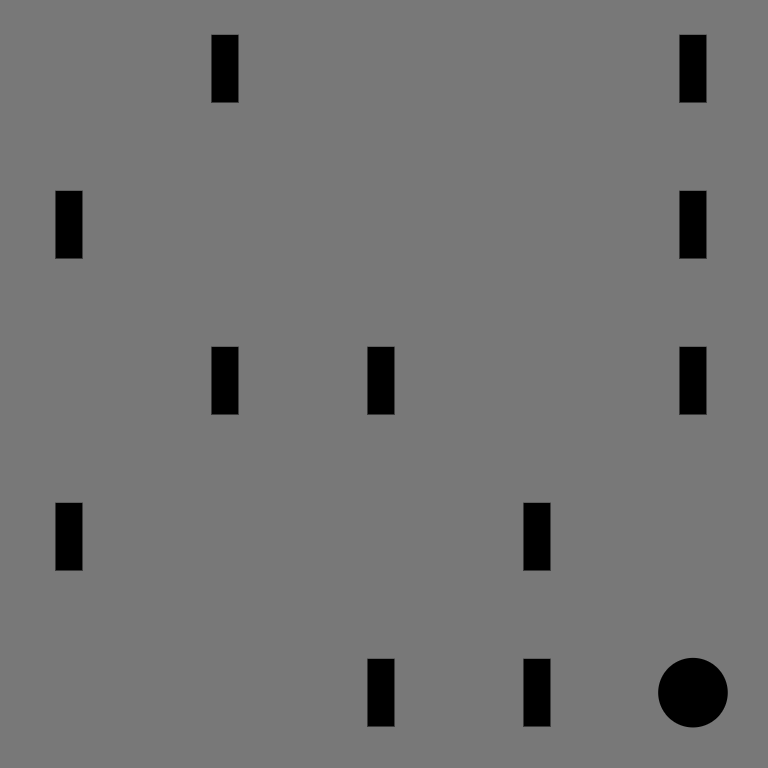
Give the GLSL for this pattern, as a WebGL 2 fragment shader.

```glsl
#version 300 es
precision highp float;
// Draws a sparse five by five grid of upright black bars and one disc on flat grey.

#define GRID_COUNT 5
#define PITCH 0.203125
#define FIRST_CENTER vec2(0.0898, 0.0981)
#define BAR_HALF_SIZE vec2(0.01758, 0.0441)
#define DISC_RADIUS 0.0453
#define DISC_CELL ivec2(4, 0)
#define GROUND_COLOR vec3(0.47)
#define MARK_COLOR vec3(0.0)

uniform vec2 u_resolution;
out vec4 fragColor;

// One bit per column marks a bar; rows run from bottom to top.
const int BAR_ROWS[GRID_COUNT] = int[](12, 9, 22, 17, 18);

float boxDistance(vec2 p, vec2 halfSize) {
    vec2 q = abs(p) - halfSize;
    return length(max(q, 0.0)) + min(max(q.x, q.y), 0.0);
}

float discDistance(vec2 p, float radius) {
    return length(p) - radius;
}

void main() {
    vec2 uv = gl_FragCoord.xy / u_resolution;
    float pixel = 1.0 / min(u_resolution.x, u_resolution.y);

    // Nearest grid cell and the position relative to its center
    vec2 grid = (uv - FIRST_CENTER) / PITCH;
    ivec2 cell = clamp(ivec2(floor(grid + 0.5)), ivec2(0), ivec2(GRID_COUNT - 1));
    vec2 local = (grid - vec2(cell)) * PITCH;

    // Choose the mark in this cell: bar, disc or none
    float dist = 1.0;
    if (cell == DISC_CELL) {
        dist = discDistance(local, DISC_RADIUS);
    } else if (((BAR_ROWS[cell.y] >> cell.x) & 1) == 1) {
        dist = boxDistance(local, BAR_HALF_SIZE);
    }

    // Edge smoothed over about one pixel
    float coverage = clamp(0.5 - dist / pixel, 0.0, 1.0);
    fragColor = vec4(mix(GROUND_COLOR, MARK_COLOR, coverage), 1.0);
}
```
